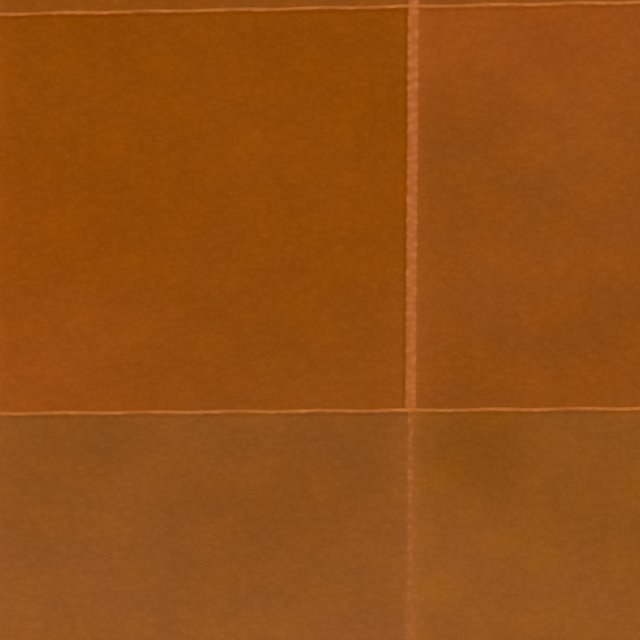
Give the GLSL for this texture, as a three.js fragment shader.

```glsl
varying vec2 vUv;

vec2 hash2(vec2 p) {
  p = vec2(dot(p, vec2(127.1, 311.7)), dot(p, vec2(269.5, 183.3)));
  return fract(sin(p) * 43758.55);
}

// Smooth cellular noise: a soft blend of distances to scattered points
float cellular(vec2 p) {
  vec2 cell = floor(p), f = fract(p);
  float sum = 0.0;
  for (int y = -1; y <= 1; y++) {
    for (int x = -1; x <= 1; x++) {
      vec2 o = vec2(float(x), float(y));
      vec2 d = o + hash2(cell + o) - f;
      sum += exp(-6.0 * dot(d, d));
    }
  }
  return clamp(sum, 0.0, 1.4) - 0.52;
}

float waves(vec2 p) {
  float sum = 0.0, amp = 0.5;
  for (int i = 0; i < 4; i++) {
    sum += amp * sin(p.x + 1.7 * sin(p.y * 0.8)) * cos(p.y + sin(p.x * 0.6));
    p = mat2(1.5, 1.2, -1.2, 1.5) * p + 2.3;
    amp *= 0.55;
  }
  return sum;
}

float band(float d, float halfWidth, float soft) {
  return 1.0 - smoothstep(halfWidth - soft, halfWidth + soft, abs(d));
}

void main() {
  vec2 uv = vUv;

  // Slightly skewed tile grid
  vec2 pitch = vec2(0.665, 0.624 + 0.011 * uv.x);
  vec2 grid = (uv - vec2(0.639 + 0.007 * uv.y, 0.354 + 0.008 * uv.x)) / pitch;
  vec2 tile = floor(grid);
  vec2 local = fract(grid);
  vec2 toJoint = (grid - floor(grid + 0.5)) * pitch;
  float upper = smoothstep(-0.004, 0.004, grid.y * pitch.y);
  float right = step(0.0, grid.x);

  // Glaze: saturated orange above, duller brown below
  vec3 saturated = mix(vec3(0.565, 0.283, 0.025), vec3(0.570, 0.298, 0.080), right);
  vec3 dull = mix(vec3(0.555, 0.315, 0.115), vec3(0.560, 0.320, 0.105), right);
  vec3 color = mix(dull, saturated, upper);
  color += vec3(0.0, 0.012, 0.045) * upper * (1.0 - right) * smoothstep(0.55, 0.0, local.y);
  color += vec3(0.04, 0.006, 0.01) * upper * (1.0 - right) * smoothstep(0.45, 0.0, length(uv - vec2(0.0, 0.4)));
  color += vec3(0.035, 0.0, 0.005) * upper * right * smoothstep(0.6, 1.0, local.y);
  color += vec3(0.02, 0.016, 0.02) * (1.0 - upper) * smoothstep(0.25, 0.0, uv.y);
  color -= vec3(0.035, 0.025, 0.04) * (1.0 - upper) * smoothstep(0.16, 0.0, length(uv - vec2(0.75, 0.31)));

  // Cloudy mottling and fine grain
  vec2 seed = tile * 7.3;
  color += vec3(0.020, 0.013, 0.016) * waves(uv * 9.0 + seed);
  color += vec3(0.016, 0.008, -0.010) * cellular(uv * vec2(13.0, 17.0) + seed);
  color += vec3(0.012, 0.012, 0.010) * cellular(uv * vec2(55.0, 85.0));
  color += 0.014 * cellular(uv * vec2(150.0, 190.0));

  // Vertical joint: broad above, thin and faded below
  float rough = cellular(uv * vec2(80.0, 110.0));
  float jointWidth = mix(0.0035, 0.0078, upper) + 0.0012 * rough;
  float shade = band(toJoint.x + 0.011, 0.002, 0.004);
  float halo = exp(-abs(toJoint.x - 0.006) * 65.0);
  color -= vec3(0.05, 0.04, 0.03) * shade * upper;
  color += vec3(0.045, 0.025, 0.025) * halo;
  vec3 grout = mix(vec3(0.640, 0.365, 0.170), vec3(0.715, 0.400, 0.190), upper);
  grout += 0.045 * rough;
  color = mix(color, grout, 0.9 * band(toJoint.x, jointWidth, 0.0025));

  // Horizontal joints: fine pale lines with a dark lower lip
  float wobble = 0.0007 * sin(uv.x * 47.0) + 0.0006 * rough;
  float line = band(toJoint.y + wobble, 0.0024, 0.0016);
  float worn = 0.78 + 0.18 * sin(uv.x * 23.0) * sin(uv.x * 61.0 + 1.0);
  color -= 0.03 * band(toJoint.y + 0.006, 0.002, 0.003);
  color = mix(color, vec3(0.745, 0.440, 0.205) + 0.04 * rough, line * worn);

  gl_FragColor = vec4(color, 1.0);
}
```
